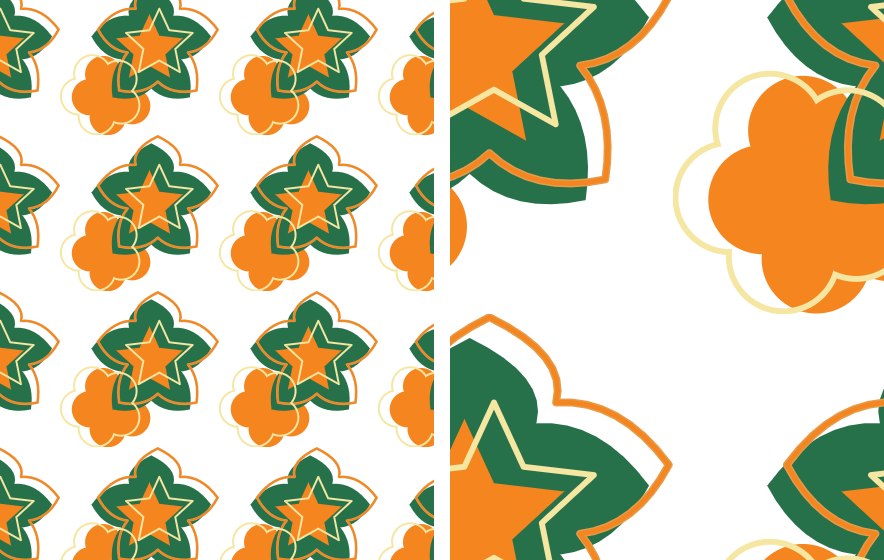
Left, the full canvas; right, a detail of the centre.
This pattern is drawn by a WebGL 2 fragment shader. Its source:

```glsl
#version 300 es
precision highp float;
// A half-step-free grid of one motif: a pointed five-petal flower with a star,
// over a five-lobed blossom. Each fill has a line drawn slightly out of register.
// Curves are flattened Beziers, folded stars and unions of circles.
uniform vec2 u_resolution;
out vec4 fragColor;

const float PI = 3.14159265;
const float CANVAS_HEIGHT = 7.68;           // design units from bottom to top
const vec2 TILE = vec2(2.18, 2.14);
const vec2 TILE_MIN = vec2(-1.342, -1.277); // tile corner seen from flower centre
const vec2 FLOWER_CENTRE = vec2(2.164, 4.96);

const vec3 WHITE = vec3(1.0);
const vec3 ORANGE = vec3(0.96, 0.52, 0.12);
const vec3 GREEN = vec3(0.15, 0.44, 0.29);
const vec3 CREAM = vec3(0.96, 0.90, 0.63);
const vec3 TAN = vec3(0.89, 0.61, 0.30);

// Right half of the flower: tip or notch, control point, next knot, ...
const vec2 PETALS[11] = vec2[11](
  vec2(0.0, 0.85), vec2(0.36, 0.675), vec2(0.305, 0.46),
  vec2(0.595, 0.48), vec2(0.82, 0.175),
  vec2(0.67, -0.11), vec2(0.415, -0.14),
  vec2(0.578, -0.34), vec2(0.53, -0.66),
  vec2(0.2, -0.73), vec2(0.0, -0.54));

float segmentDist(vec2 p, vec2 a, vec2 b) {
  vec2 ab = b - a;
  return length(p - a - ab * clamp(dot(p - a, ab) / dot(ab, ab), 0.0, 1.0));
}

vec2 bezier(vec2 a, vec2 c, vec2 b, float t) {
  return mix(mix(a, c, t), mix(c, b, t), t);
}

// Signed distance to the mirrored petal outline, sign by edge crossings
float flowerDist(vec2 p) {
  const int STEPS = 8;
  p.x = abs(p.x);
  float nearest = 1e3, side = 1.0;
  vec2 a = PETALS[0];
  for (int i = 0; i < 5; i++) {
    for (int s = 1; s <= STEPS; s++) {
      vec2 b = bezier(PETALS[2 * i], PETALS[2 * i + 1], PETALS[2 * i + 2],
                      float(s) / float(STEPS));
      nearest = min(nearest, segmentDist(p, a, b));
      if ((a.y > p.y) != (b.y > p.y) &&
          p.x < a.x + (p.y - a.y) / (b.y - a.y) * (b.x - a.x)) side = -side;
      a = b;
    }
  }
  return side * nearest;
}

// Five-pointed star, folded to half of one point
float starDist(vec2 p, float outer, float inner) {
  float wedge = PI / 5.0;
  float angle = abs(mod(atan(p.x, p.y) + wedge, 2.0 * wedge) - wedge);
  vec2 q = length(p) * vec2(sin(angle), cos(angle));
  vec2 tip = vec2(0.0, outer);
  vec2 notch = inner * vec2(sin(wedge), cos(wedge));
  vec2 e = notch - tip, d = q - tip;
  return sign(e.x * d.y - e.y * d.x) * segmentDist(q, tip, notch);
}

// Ring of five round lobes
float blossomDist(vec2 p, float ringRadius, float lobeRadius) {
  float d = length(p) - ringRadius;
  for (int i = 0; i < 5; i++) {
    float angle = radians(42.0 + 72.0 * float(i));
    vec2 lobe = ringRadius * vec2(cos(angle), sin(angle));
    d = min(d, length(p - lobe) - lobeRadius);
  }
  return d;
}

vec3 paint(vec3 under, vec3 ink, float d, float pixel) {
  return mix(under, ink, clamp(0.5 - d / pixel, 0.0, 1.0));
}

float stroke(float d, float width) {
  return abs(d) - 0.5 * width;
}

void main() {
  float pixel = CANVAS_HEIGHT / u_resolution.y;
  vec2 p = gl_FragCoord.xy * pixel - FLOWER_CENTRE;
  p = mod(p - TILE_MIN, TILE) + TILE_MIN;

  // Solid shapes
  vec3 color = WHITE;
  color = paint(color, ORANGE, blossomDist(p - vec2(-0.621, -0.72), 0.31, 0.25), pixel);
  color = paint(color, GREEN, flowerDist(p - vec2(-0.09, -0.095)), pixel);
  color = paint(color, ORANGE, starDist(p - vec2(-0.114, -0.095), 0.48, 0.23), pixel);

  // Flower line: orange core with a softer rim
  float petalLine = flowerDist(p);
  color = paint(color, TAN, stroke(petalLine, 0.036), pixel);
  color = paint(color, ORANGE, stroke(petalLine, 0.022), pixel);

  // Cream lines
  float blossomLine = blossomDist(p - vec2(-0.771, -0.71), 0.31, 0.25);
  float starLine = starDist(p - vec2(0.021, -0.02), 0.48, 0.23);
  color = paint(color, CREAM, stroke(blossomLine, 0.027), pixel);
  color = paint(color, CREAM, stroke(starLine, 0.027), pixel);

  fragColor = vec4(color, 1.0);
}
```
